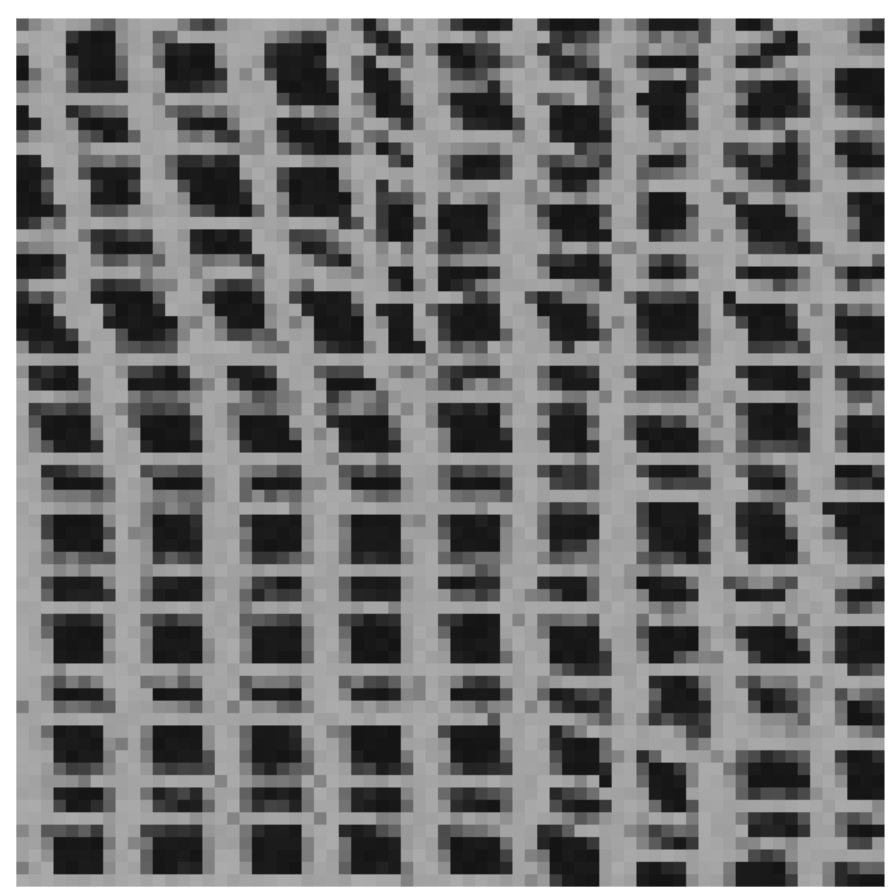
A three.js fragment shader for this pattern:

```glsl
// Coarse mosaic of a woven mesh: columns of dark holes, alternating tall and
// flat rows, on pale grey threads inside a white margin. Each mosaic tile samples
// a warped lattice of soft boxes; the weave slips and shears toward top and right.
varying vec2 vUv;

float hash(vec2 p) {
  vec3 q = fract(p.xyx * vec3(0.1031, 0.1030, 0.0973));
  q += dot(q, q.yzx + 33.33);
  return fract((q.x + q.y) * q.z);
}

float noise(vec2 p) {
  vec2 i = floor(p), f = fract(p);
  f = f * f * (3.0 - 2.0 * f);
  return mix(mix(hash(i), hash(i + vec2(1.0, 0.0)), f.x),
             mix(hash(i + vec2(0.0, 1.0)), hash(i + 1.0), f.x), f.y);
}

// Lattice coordinates: holes sit at whole x and at half steps of y.
vec2 warp(vec2 p, float rough) {
  vec2 w = (p - vec2(4.9, 2.8)) / vec2(8.0, 8.5);

  // Upper left leans over; the column count slips by one at the fault.
  float lean = min(0.026 * max(p.y - 33.0, 0.0), 0.8);
  w.x += mix(lean, step(41.0, p.y), smoothstep(27.0, 35.0, p.x));

  // Rows lift in the upper left and upper right, and drop in the lower right.
  w.y -= 0.02 * max(p.y - 42.0, 0.0) * (1.0 - smoothstep(24.0, 36.0, p.x));
  w.y -= 0.25 * smoothstep(56.0, 64.0, p.x) * smoothstep(56.0, 63.0, p.y);
  w.y += 0.36 * smoothstep(42.0, 56.0, p.x) * (1.0 - smoothstep(10.0, 18.0, p.y));

  vec2 wobble = vec2(noise(p * 0.13 + 7.0), noise(p * 0.13 + 51.0)) - 0.5;
  return w + wobble * mix(0.04, 0.22, rough);
}

float tileTone(vec2 tile) {
  tile = clamp(tile, 0.0, 69.0);
  vec2 p = tile + 0.5;
  float rough = smoothstep(32.0, 50.0, max(p.x, p.y));
  vec2 lattice = warp(p, rough) * vec2(1.0, 2.0);
  vec2 id = floor(lattice + 0.5);
  vec2 q = (lattice - id) * vec2(8.0, 4.25);

  // Hole: a sheared box, tall on even rows and flat on odd ones.
  q.x += q.y * mix(0.1, 0.5, rough * hash(id + 19.0));
  vec2 halfSize = vec2(2.1, mix(1.75, 0.75, mod(id.y, 2.0)));
  halfSize += (vec2(hash(id + 3.0), hash(id + 83.0)) - 0.5) * mix(0.15, 0.5, rough);
  vec2 d = abs(q) - halfSize;
  float dist = length(max(d, 0.0)) + min(max(d.x, d.y), 0.0);
  dist += (noise(p * vec2(0.4, 0.9)) - 0.5) * mix(0.5, 1.1, rough);
  dist += (hash(tile + 11.0) - 0.5) * 0.25;

  // Thread and hole tones, with occasional grey flecks on the threads.
  float grain = hash(tile + 140.0) - 0.5;
  float thread = 0.645 + 0.05 * grain;
  thread -= 0.14 * step(0.94, hash(tile + 230.0));
  float hole = 0.092 + 0.03 * grain;
  return mix(thread, hole, smoothstep(0.8, -0.4, dist) * 1.0);
}

void main() {
  vec2 frame = (vUv - vec2(0.0182, 0.0104)) / 0.969;

  // Blend neighbouring tiles only in a narrow band at their seams.
  vec2 grid = frame * 70.0 - 0.5;
  vec2 tile = floor(grid);
  vec2 seam = smoothstep(0.42, 0.58, fract(grid));
  float tone = mix(
    mix(tileTone(tile), tileTone(tile + vec2(1.0, 0.0)), seam.x),
    mix(tileTone(tile + vec2(0.0, 1.0)), tileTone(tile + 1.0), seam.x), seam.y);

  // White margin around the mosaic.
  vec2 inset = 0.5 - abs(frame - 0.5);
  float inside = smoothstep(-0.001, 0.001, min(inset.x, inset.y));
  gl_FragColor = vec4(vec3(mix(1.0, tone, inside)), 1.0);
}
```
